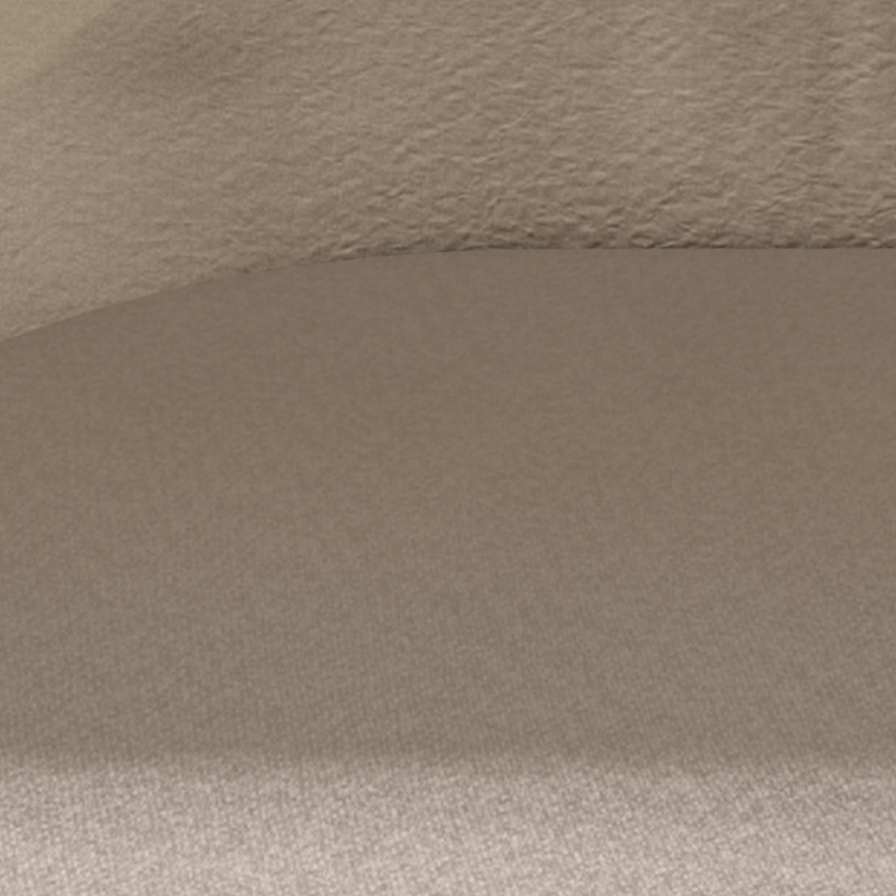
This texture is drawn by a three.js fragment shader. Its source:

```glsl
varying vec2 vUv;

const vec3 BACK_COLOR = vec3(0.565, 0.505, 0.432);
const vec3 BACK_LIGHT = vec3(0.640, 0.578, 0.490);
const vec3 SEAM_SHADE = vec3(0.375, 0.320, 0.275);
const vec3 SEAT_FAR = vec3(0.492, 0.432, 0.372);
const vec3 SEAT_NEAR = vec3(0.550, 0.495, 0.432);
const vec3 FRONT_TOP = vec3(0.665, 0.615, 0.570);
const vec3 FRONT_LOW = vec3(0.750, 0.700, 0.662);
const float SEAT_TOP = 0.7225;
const float SEAT_DROP = 0.1045;
const float FRONT_EDGE = 0.145;
const float EDGE_SOFT = 0.0016;
const float PILE_SCALE = 88.0;
const float THREADS = 105.0;
const float TAU = 6.28318;

float hash(vec2 p) {
  return fract(sin(dot(p, vec2(127.1, 311.7))) * 43758.5453);
}

float noise(vec2 p) {
  vec2 i = floor(p), f = fract(p);
  f = f * f * (3.0 - 2.0 * f);
  return mix(mix(hash(i), hash(i + vec2(1.0, 0.0)), f.x),
             mix(hash(i + vec2(0.0, 1.0)), hash(i + 1.0), f.x), f.y);
}

float fbm(vec2 p) {
  float sum = 0.0, amp = 0.5;
  for (int i = 0; i < 4; i++) {
    sum += amp * noise(p);
    p = mat2(1.6, 1.2, -1.2, 1.6) * p + 7.3;
    amp *= 0.5;
  }
  return sum;
}

float blob(vec2 p, vec2 center, vec2 radius) {
  vec2 d = (p - center) / radius;
  return exp(-dot(d, d));
}

// Outline where the seat meets the backrest
float seatLine(float x) {
  return SEAT_TOP - SEAT_DROP * pow(max(1.0 - x / 0.66, 0.0), 2.4);
}

// Short pile: small rounded lumps over slightly wider folds
float pileHeight(vec2 p) {
  vec2 q = p * PILE_SCALE * vec2(0.8, 1.2);
  q += 0.9 * vec2(noise(q * 0.5), noise(q * 0.5 + 31.0));
  float crease = abs(2.0 * noise(q * 0.8) - 1.0);
  return 0.25 * sqrt(crease + 0.05) + 0.75 * noise(q) + 0.4 * noise(q * 1.9 + 5.0);
}

vec3 backrest(vec2 p, float above) {
  vec3 col = BACK_COLOR;

  // Broad light, brushed patches and vertical streaks
  col += 0.05 * (fbm(p * vec2(7.0, 9.0)) - 0.47);
  col += 0.045 * blob(p, vec2(0.0, 0.78), vec2(0.16, 0.16));
  col -= 0.045 * blob(p, vec2(0.22, 0.925), vec2(0.11, 0.05));
  float streak = noise(vec2(p.x * 24.0, p.y * 4.0)) - 0.5;
  col += 0.075 * streak * smoothstep(0.62, 0.8, p.x) * smoothstep(0.75, 0.86, p.y);
  float corner = p.y - 0.895 - 0.85 * p.x + 0.02 * (noise(p * 25.0) - 0.5);
  col = mix(col, BACK_LIGHT, 0.7 * smoothstep(-0.015, 0.015, corner));

  // Darkening towards the seam, deepest at the right
  float side = smoothstep(0.05, 0.6, p.x);
  col = mix(col, SEAM_SHADE, (0.22 + 0.36 * side) * exp(-above / 0.055));
  col = mix(col, SEAM_SHADE * 0.8, 0.5 * side * exp(-above / 0.006));

  // Relief lit from above, strongest low on the right
  float relief = pileHeight(p) - pileHeight(p + vec2(-0.0014, 0.0034));
  float depth = mix(0.085, 0.14, side) + 0.12 * side * exp(-above / 0.08);
  depth *= mix(1.0, 0.55, smoothstep(-0.1, 0.05, corner));
  return col + depth * relief + 0.05 * (noise(p * 300.0) - 0.5);
}

vec3 seat(vec2 p, float above) {
  float near = 1.0 - smoothstep(0.12, 0.7, p.y);
  vec3 col = mix(SEAT_FAR, SEAT_NEAR, near);
  col += 0.018 * (fbm(p * vec2(5.0, 9.0)) - 0.47);
  col -= 0.015 * exp(above / 0.012);

  // Front face catching the light
  float edge = FRONT_EDGE + 0.006 * (noise(p * vec2(120.0, 70.0)) - 0.5);
  float front = 1.0 - smoothstep(edge - 0.026, edge + 0.026, p.y);
  vec3 face = mix(FRONT_LOW, FRONT_TOP, smoothstep(0.02, 0.135, p.y));
  face -= 0.025 * smoothstep(0.5, 1.0, p.x);
  col = mix(col, face, front);

  // Twill rows crowd together with distance
  float row = THREADS * log(1.0 + 1.6 * p.y) / 1.6;
  vec2 thread = vec2(THREADS * p.x, row);
  thread += 0.6 * vec2(noise(p * 45.0), noise(p * 45.0 + 17.0));
  float lean = mix(0.2, 0.65, smoothstep(0.2, 0.9, p.x));
  float rib = sin(TAU * (thread.x + lean * thread.y));
  float cross = sin(TAU * (thread.y - 0.5 * thread.x));
  float weave = 0.5 * rib + 0.3 * cross + 0.35 * rib * cross;
  float strength = mix(0.003, 0.022, near * near) + 0.018 * front;
  col += strength * weave;

  // Short slanted fibres and fine grain
  vec2 fibre = vec2(p.x + 0.35 * p.y, p.y - 0.25 * p.x);
  float yarn = noise(fibre * vec2(150.0, 230.0)) - 0.5;
  float grain = noise(p * vec2(310.0, 270.0) + 9.0) - 0.5;
  col += yarn * (0.026 + 0.026 * near + 0.055 * front);
  return col + grain * (0.018 + 0.026 * near + 0.05 * front);
}

void main() {
  float above = vUv.y - seatLine(vUv.x);
  vec3 col = mix(seat(vUv, min(above, 0.0)), backrest(vUv, max(above, 0.0)),
                 smoothstep(-EDGE_SOFT, EDGE_SOFT, above));
  gl_FragColor = vec4(clamp(col, 0.0, 1.0), 1.0);
}
```
